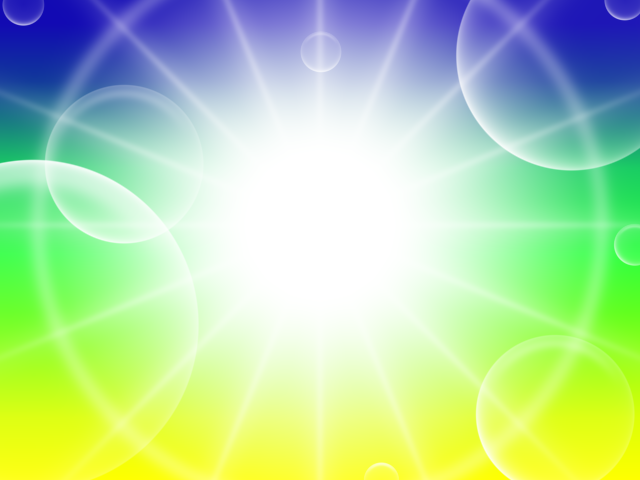
Reproduce this background procedurally as a Shadertoy shader.

```glsl
// A white sunburst over a vertical blue-green-yellow gradient, with a soft
// halo ring and translucent bubbles. Each layer is a white coverage value
// from distance functions, blended in turn over the gradient.

const vec2  SUN_CENTRE  = vec2(0.0, 0.031);
const float GLOW_INNER  = 0.14;
const float GLOW_OUTER  = 0.68;
const float RAY_COUNT   = 16.0;
const float RAY_WIDTH   = 0.009;
const float RAY_HALO    = 0.035;
const float RING_RADIUS = 0.587;
const float RING_WIDTH  = 0.021;
const float RING_ALPHA  = 0.27;
const float TAU = 6.2831853;

// Gradient stops: colour and height, from the bottom up
const int STOP_COUNT = 9;
const vec4 STOPS[STOP_COUNT] = vec4[](
    vec4(1.00, 1.00, 0.00, 0.00), vec4(0.86, 1.00, 0.03, 0.13),
    vec4(0.60, 1.00, 0.08, 0.25), vec4(0.38, 1.00, 0.12, 0.35),
    vec4(0.18, 1.00, 0.25, 0.47), vec4(0.10, 0.80, 0.39, 0.65),
    vec4(0.09, 0.50, 0.50, 0.74), vec4(0.06, 0.22, 0.60, 0.83),
    vec4(0.07, 0.04, 0.70, 0.95));

// Bubbles: centre, radius and angle of the bright side
const int BUBBLE_COUNT = 9;
const vec4 BUBBLES[BUBBLE_COUNT] = vec4[](
    vec4(-0.597, -0.177, 0.344, 1.30), vec4(-0.408, 0.158, 0.165, -2.00),
    vec4(0.524, 0.385, 0.240, -2.30),  vec4(0.490, -0.363, 0.165, -2.60),
    vec4(-0.618, 0.490, 0.043, -1.70), vec4(0.002, 0.392, 0.042, -1.60),
    vec4(0.635, 0.500, 0.042, -1.90),  vec4(0.656, -0.010, 0.043, -2.40),
    vec4(0.128, -0.500, 0.036, 1.57));

float bell(float x, float width) {
    return exp(-x * x / (width * width));
}

vec3 skyGradient(float height) {
    vec3 colour = STOPS[0].rgb;
    for (int i = 1; i < STOP_COUNT; i++) {
        float t = clamp((height - STOPS[i - 1].w) / (STOPS[i].w - STOPS[i - 1].w), 0.0, 1.0);
        colour = mix(colour, STOPS[i].rgb, t);
    }
    return colour;
}

// Evenly spaced spokes with a narrow core and a wider halo
float rays(vec2 p) {
    float r = length(p);
    float sector = TAU / RAY_COUNT;
    float angle = atan(p.y, p.x + 1e-5);
    float offset = abs(mod(angle + 0.5 * sector, sector) - 0.5 * sector);
    float across = r * sin(offset);
    float beam = 0.22 * bell(across, RAY_WIDTH) + 0.20 * bell(across, RAY_HALO);
    return beam * smoothstep(0.05, 0.25, r) * (1.0 - 0.75 * smoothstep(0.35, 0.85, r));
}

// Clear sphere: lit rim on one side and an inset highlight near the top
float bubble(vec2 p, vec4 shape, float pixel) {
    vec2 q = (p - shape.xy) / shape.z;
    float d = length(q);
    vec2 dir = q / max(d, 1e-4);
    float inside = 1.0 - smoothstep(-pixel, pixel, (d - 1.0) * shape.z);
    float lit = 0.5 + 0.5 * dot(dir, vec2(cos(shape.w), sin(shape.w)));
    float rim = pow(min(d, 1.0), 9.0) * (0.09 + 0.62 * lit * lit * lit);
    float edge = pow(min(d, 1.0), 40.0) * 0.13;
    float highlight = 0.22 * bell(d - 0.89, 0.07) * smoothstep(0.35, 1.0, dir.y);
    float body = 0.05 + 0.10 * lit * d;
    return inside * min(body + rim + edge + highlight, 0.9);
}

void mainImage(out vec4 fragColor, in vec2 fragCoord) {
    vec2 p = (fragCoord - 0.5 * iResolution.xy) / iResolution.y;
    float pixel = 1.0 / iResolution.y;
    vec2 fromSun = p - SUN_CENTRE;
    float r = length(fromSun);
    const vec3 white = vec3(1.0);

    // Sky, central glow, spokes and ring
    vec3 colour = skyGradient(p.y + 0.5);
    colour = mix(colour, white, 1.0 - smoothstep(GLOW_INNER, GLOW_OUTER, r));
    colour = mix(colour, white, rays(fromSun));
    colour = mix(colour, white, RING_ALPHA * bell(r - RING_RADIUS, RING_WIDTH));

    // Bubbles
    for (int i = 0; i < BUBBLE_COUNT; i++) {
        colour = mix(colour, white, bubble(p, BUBBLES[i], pixel));
    }
    fragColor = vec4(colour, 1.0);
}
```
